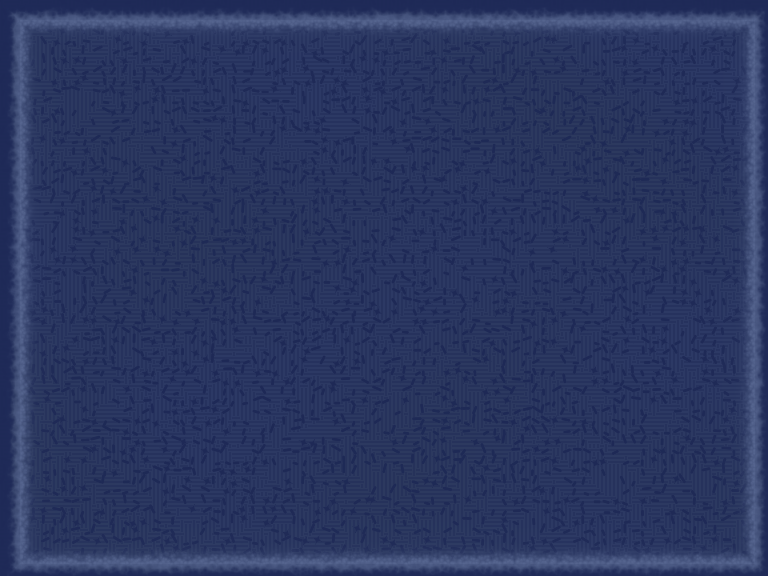
Reproduce this background procedurally as a WebGL 2 fragment shader.

```glsl
#version 300 es
precision highp float;

uniform vec2 u_resolution;
out vec4 fragColor;

const vec3 BASE = vec3(0.172, 0.222, 0.395);
const vec3 GREY = vec3(0.172, 0.224, 0.370);
const vec3 INK = vec3(0.110, 0.152, 0.330);
const vec3 MARGIN = vec3(0.120, 0.165, 0.345);
const vec3 GLOW = vec3(0.335, 0.395, 0.560);
const float THREADS = 144.0;        // woven lines per canvas height
const float BLOB_CELL = 2.5;        // blob spacing in threads
const float BLOB_SHARE = 0.75;
const float LINE_WIDTH = 0.17;
const float LINE_INK = 0.55;
const float BLOB_INK = 0.85;
const vec2 FRAME_SHIFT = vec2(0.006, -0.007);
const float FRAME_INSET = 0.028;
const float GLOW_OUTER = 0.010;
const float GLOW_INNER = 0.013;
const float ROUGHNESS = 0.009;

vec2 hash2(vec2 p) {
    vec3 q = fract(vec3(p.xyx) * vec3(0.1031, 0.1030, 0.0973));
    q += dot(q, q.yzx + 33.33);
    return fract((q.xx + q.yz) * q.zy);
}

// Smooth drifting field from layered sines, about -1 to 1
float waves(vec2 p) {
    float a = sin(p.x + 1.7 * sin(p.y * 0.8));
    float b = sin(p.y * 1.3 - 1.4 * sin(p.x * 0.7 + 2.0));
    return 0.5 * (a + b);
}

// Distance to the nearest jittered point
float cellular(vec2 p) {
    vec2 id = floor(p);
    float nearest = 2.0;
    for (int y = -1; y <= 1; y++)
    for (int x = -1; x <= 1; x++) {
        vec2 cell = id + vec2(x, y);
        nearest = min(nearest, length(cell + hash2(cell) - p));
    }
    return nearest;
}

float segmentDistance(vec2 p, vec2 halfSpan) {
    float t = clamp(dot(p, halfSpan) / dot(halfSpan, halfSpan), -1.0, 1.0);
    return length(p - halfSpan * t);
}

// Patches of short horizontal and vertical lines
float threads(vec2 p, float aa) {
    vec2 id = floor(p);
    vec2 local = fract(p) - 0.5;
    float turn = waves(id * 0.32) + 0.5 * waves(id.yx * 0.83) + 0.9 * (hash2(id).x - 0.5);
    float d = segmentDistance(local, turn > 0.0 ? vec2(0.5, 0.0) : vec2(0.0, 0.5));
    return 1.0 - smoothstep(LINE_WIDTH - aa, LINE_WIDTH + aa, d);
}

// Scattered four-pointed stars and short bent strokes
float blobs(vec2 p, float aa) {
    vec2 id = floor(p / BLOB_CELL);
    float d = 9.0;
    for (int y = -1; y <= 1; y++)
    for (int x = -1; x <= 1; x++) {
        vec2 cell = id + vec2(x, y);
        vec2 rnd = hash2(cell + 17.0);
        vec2 kind = hash2(cell + 71.0);
        if (kind.x > BLOB_SHARE) continue;
        vec2 q = p - (cell + 0.2 + 0.6 * rnd) * BLOB_CELL;
        float slant = (kind.y - 0.5) * 1.2;
        vec2 span = rnd.x > 0.5 ? vec2(0.9, slant) : vec2(slant, 0.9);
        float stroke = segmentDistance(q, span * (0.4 + 0.6 * rnd.y)) - 0.36;
        vec2 s = sqrt(abs(mat2(0.92, 0.39, -0.39, 0.92) * q));
        float star = 0.55 * (s.x + s.y - 1.25);
        d = min(d, kind.x < 0.12 ? star : stroke);
    }
    return 1.0 - smoothstep(-aa, aa, d);
}

void main() {
    vec2 p = gl_FragCoord.xy / u_resolution.y;
    vec2 halfSize = 0.5 * vec2(u_resolution.x / u_resolution.y, 1.0);
    vec2 weave = p * THREADS;
    float aa = max(0.15, 0.6 * THREADS / u_resolution.y);

    // Cloth with broad tonal drift
    vec3 color = mix(BASE, GREY, 0.5 + 0.5 * waves(p * 9.0));

    // Signed distance to the frame, positive inside
    vec2 edge = halfSize - FRAME_INSET - abs(p - halfSize - FRAME_SHIFT);
    float inside = min(edge.x, edge.y);
    float grain = cellular(p * 75.0) - 0.5;
    float fineGrain = cellular(p * 150.0 + 9.0) - 0.5;
    float rough = inside + ROUGHNESS * (grain + 0.5 * fineGrain);

    // Dark margin and woven ink
    color = mix(MARGIN, color, smoothstep(-0.020, -0.006, rough));
    float ink = max(LINE_INK * threads(weave, aa), BLOB_INK * blobs(weave, aa));
    float clearing = smoothstep(0.005, 0.035, inside);
    color = mix(color, INK, ink * mix(0.35, 1.0, clearing));

    // Frayed luminous border with a faint inner halo
    float spread = rough < 0.0 ? GLOW_OUTER : GLOW_INNER;
    float glow = exp(-rough * rough / (spread * spread));
    float halo = 0.12 * exp(-max(inside, 0.0) / 0.03) * step(0.0, inside);
    glow *= 0.85 - 0.35 * fineGrain;
    color = mix(color, GLOW, clamp(0.9 * glow + halo, 0.0, 1.0));

    fragColor = vec4(color, 1.0);
}
```
